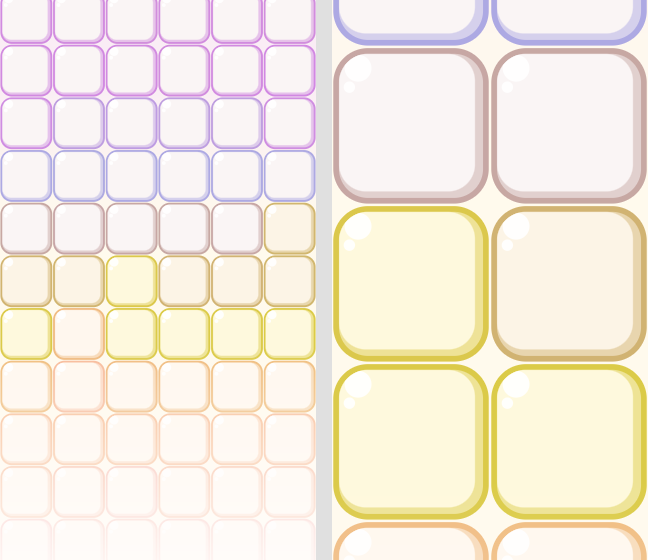
Left, the full canvas; right, a detail of the centre.
Reproduce this pattern procedurally as a Shadertoy shader.

```glsl
// Glossy rounded tiles in a grid, tinted row by row from violet to yellow to pale peach.

const float COLUMNS = 6.0;
const float ROW_OFFSET = 0.208;   // part of the lowest row hidden below the canvas
const int ROWS = 11;

// Rim tints, lowest row first
const vec3 RIM[ROWS] = vec3[ROWS](
    vec3(0.97, 0.74, 0.70), vec3(0.97, 0.74, 0.63), vec3(0.97, 0.74, 0.60),
    vec3(0.94, 0.74, 0.50), vec3(0.86, 0.79, 0.29), vec3(0.82, 0.71, 0.44),
    vec3(0.78, 0.65, 0.65), vec3(0.68, 0.66, 0.89), vec3(0.81, 0.56, 0.88),
    vec3(0.82, 0.54, 0.88), vec3(0.82, 0.55, 0.87));

// Tiles that borrow the tint of the row below
const vec2 STRAYS[5] = vec2[5](
    vec2(5, 6), vec2(2, 5), vec2(1, 4), vec2(1, 3), vec2(2, 1));

float hash(vec2 p) {
    vec3 q = fract(vec3(p.xyx) * 0.1031);
    q += dot(q, q.yzx + 33.33);
    return fract((q.x + q.y) * q.z);
}

float roundedBox(vec2 p, vec2 halfSize, float radius) {
    vec2 q = abs(p) - halfSize + radius;
    return length(max(q, 0.0)) + min(max(q.x, q.y), 0.0) - radius;
}

float coverage(float dist, float pixel) {
    return clamp(0.5 - dist / pixel, 0.0, 1.0);
}

// Row tint index of a tile, fractional where two tints blend
float tintLevel(vec2 tile) {
    float level = tile.y;
    for (int i = 0; i < 5; i++)
        if (distance(tile, STRAYS[i]) < 0.5) level -= 1.0;
    bool innerColumn = abs(tile.x - 2.5) < 2.0;
    if (tile.y == 8.0 && innerColumn) level -= 0.5;
    return clamp(level, 0.0, float(ROWS - 1));
}

vec3 rimColor(float level) {
    int low = int(floor(level));
    return mix(RIM[low], RIM[min(low + 1, ROWS - 1)], fract(level));
}

vec3 faceColor(float level) {
    vec3 cool = vec3(0.98, 0.96, 0.96);
    vec3 tan_ = vec3(0.99, 0.957, 0.90);
    vec3 yellow = vec3(0.998, 0.978, 0.865);
    vec3 peach = vec3(1.0, 0.97, 0.935);
    vec3 color = mix(peach, yellow, clamp(level - 3.0, 0.0, 1.0));
    color = mix(color, tan_, clamp(level - 4.0, 0.0, 1.0));
    return mix(color, cool, clamp(level - 5.0, 0.0, 1.0));
}

vec3 gapColor(float height) {
    vec3 cream = vec3(1.0, 0.98, 0.93);
    vec3 pink = vec3(0.98, 0.93, 0.96);
    return mix(cream, pink, smoothstep(0.55, 0.9, height));
}

// Rim, shaded lower right band, face and two highlights
vec3 drawTile(vec2 p, vec3 gap, vec3 rim, vec3 face, float pixel) {
    vec3 band = mix(rim, face, 0.52);
    float outer = roundedBox(p, vec2(0.492), 0.22);
    float inner = roundedBox(p - vec2(-0.025, 0.02), vec2(0.43, 0.435), 0.17);
    vec3 color = mix(gap, rim, coverage(outer, pixel));
    color = mix(color, band, coverage(outer + 0.036, pixel));
    color = mix(color, face, coverage(max(inner, outer + 0.036), pixel * 1.3));
    float bigSpot = length(p - vec2(-0.335, 0.365)) - 0.085;
    float smallSpot = length(p - vec2(-0.39, 0.245)) - 0.036;
    float gloss = coverage(max(min(bigSpot, smallSpot), outer + 0.036), pixel);
    return mix(color, vec3(1.0), 0.92 * gloss);
}

void mainImage(out vec4 fragColor, in vec2 fragCoord) {
    float height = fragCoord.y / iResolution.y;
    float pixel = COLUMNS / iResolution.x;
    vec2 grid = fragCoord * pixel + vec2(0.0, ROW_OFFSET);
    vec2 tile = floor(grid);

    float level = tintLevel(tile);
    vec3 jitter = vec3(0.0, 0.02, -0.02) * (hash(tile) - 0.5);
    vec3 color = drawTile(fract(grid) - 0.5, gapColor(height),
                          rimColor(level) + jitter, faceColor(level), pixel);

    // Pale haze rising from the bottom edge
    float haze = 0.85 * clamp(1.0 - height / 0.38, 0.0, 1.0);
    color = mix(color, vec3(1.0, 0.99, 0.985), haze);
    fragColor = vec4(color, 1.0);
}
```
